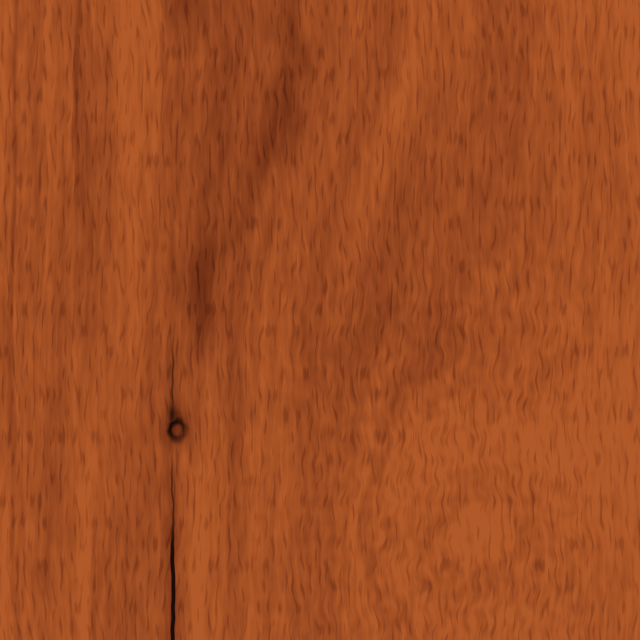
Write a Shadertoy shader that draws this texture.

```glsl
// Reddish-brown wood plank with flowing grain, a small knot and a dark crack.

const vec3 DEEP_BROWN = vec3(0.43, 0.18, 0.08);
const vec3 LIGHT_BROWN = vec3(0.70, 0.35, 0.16);
const vec3 CHAR = vec3(0.09, 0.035, 0.02);

const float BASE_TONE = 0.81;
const vec3 BAND_FREQ = vec3(7.0, 19.0, 46.0);     // wide, medium, narrow bands
const vec3 BAND_GAIN = vec3(0.24, 0.18, 0.12);
const vec2 FIBRE_FREQ = vec2(115.0, 15.0);
const vec2 PORE_FREQ = vec2(185.0, 30.0);
const float FIBRE_GAIN = 0.20;
const float PORE_GAIN = 0.30;

const vec2 KNOT = vec2(0.277, 0.328);
const float KNOT_RADIUS = 0.011;
const vec2 ARCH = vec2(0.72, 0.17);
const vec2 ARCH_SIZE = vec2(0.15, 0.17);

float hash(vec2 p) {
    vec3 q = fract(p.xyx * vec3(0.1031, 0.1030, 0.0973));
    q += dot(q, q.yzx + 33.33);
    return fract((q.x + q.y) * q.z);
}

float cornerSlope(vec2 cell, vec2 offset) {
    float angle = 6.2832 * hash(cell);
    return dot(vec2(cos(angle), sin(angle)), offset);
}

// Gradient noise, roughly -1 to 1
float noise(vec2 p) {
    vec2 i = floor(p), f = p - i;
    vec2 u = f * f * f * (f * (f * 6.0 - 15.0) + 10.0);
    vec2 e = vec2(1.0, 0.0);
    float low = mix(cornerSlope(i, f), cornerSlope(i + e, f - e), u.x);
    float high = mix(cornerSlope(i + e.yx, f - e.yx), cornerSlope(i + e.xx, f - e.xx), u.x);
    return 1.4 * mix(low, high, u.y);
}

float bell(float x) {
    return exp(-x * x);
}

// Sharp on one side, fading out over the given width on the other
float layerEdge(float d, float width) {
    return smoothstep(-0.003, 0.005, d) * exp(-max(d, 0.0) / width);
}

// Position across the growth rings: leaning in the middle, arched at lower right
float ringPosition(vec2 p, float curl) {
    float middle = smoothstep(0.24, 0.45, p.x) * (1.0 - smoothstep(0.6, 0.95, p.x));
    float lean = 0.14 * smoothstep(0.98, 0.40, p.y) * middle;
    float arch = 0.24 * bell(length((p - ARCH) / ARCH_SIZE));
    float wobble = 0.016 * noise(p * vec2(3.0, 2.5) + 7.0);
    wobble += curl * (0.035 * noise(p * vec2(7.0, 6.0)) + 0.010 * noise(p * vec2(22.0, 20.0)));
    vec2 d = p - KNOT;
    float around = -d.x * 0.0006 / (dot(d, d) + 0.0006);
    return p.x + lean + arch + wobble + around;
}

// Soft colour bands along the rings, with tighter lines in the straight left part
float ringBands(vec2 p, float ring, float straight) {
    float bands = BAND_GAIN.x * noise(vec2(ring * BAND_FREQ.x, p.y * 1.1) + 3.0);
    bands += BAND_GAIN.y * noise(vec2(ring * BAND_FREQ.y, p.y * 1.8) + 19.0);
    bands += BAND_GAIN.z * (1.0 + straight) * noise(vec2(ring * BAND_FREQ.z, p.y * 1.9) + 41.0);
    float line = noise(vec2(ring * 62.0, p.y * 1.3) + 73.0);
    return bands - 0.32 * straight * smoothstep(0.25, 0.75, line);
}

// Large dark zones: heartwood edge, slanting streak, middle band and pale right rim
float darkZones(vec2 p, float ring) {
    float sway = 0.012 * noise(vec2(p.y * 4.0, 5.0));
    float heart = layerEdge(p.x - mix(0.205, 0.255, p.y) - sway, 0.13);
    float zones = 0.22 * heart * smoothstep(0.15, 0.55, p.y);

    float streakX = mix(0.285, 0.455, smoothstep(0.40, 0.90, p.y));
    float ragged = 0.035 * noise(p * vec2(5.0, 9.0) + 31.0);
    float d = p.x - streakX - ragged;
    float streak = bell(d / (d > 0.0 ? 0.018 : 0.045)) * smoothstep(0.36, 0.48, p.y);
    zones += streak * (0.30 + 0.22 * noise(p * vec2(14.0, 8.0)));

    zones += 0.16 * layerEdge(ring - 0.585, 0.16) * smoothstep(0.25, 0.5, p.y);
    zones += 0.16 * bell(length((p - vec2(0.74, 0.45)) / vec2(0.16, 0.07)));
    zones += 0.30 * bell(length((p - vec2(0.29, 1.0)) / vec2(0.04, 0.05)));
    float rim = mix(0.98, 0.90, p.y) + sway;
    return zones - 0.10 * smoothstep(-0.01, 0.015, p.x - rim);
}

// Fine fibres and short dark pores, curlier where the grain is wild
float fineGrain(vec2 p, float curl) {
    float x = p.x + 0.012 * noise(p * vec2(5.0, 4.0) + 11.0);
    x += (0.002 + 0.004 * curl) * noise(p * vec2(24.0, 30.0) + 23.0);
    vec2 q = vec2(x, p.y);
    float fibres = FIBRE_GAIN * noise(q * FIBRE_FREQ);
    fibres += 0.12 * noise(q * vec2(75.0, 48.0) + 57.0) * (0.4 + curl);
    float pores = smoothstep(0.10, 0.65, noise(q * PORE_FREQ + 91.0));
    return fibres + 0.10 * noise(q * vec2(225.0, 26.0)) - PORE_GAIN * pores;
}

// x: soft shadow around the knot and crack, y: charred core
vec2 knotAndCrack(vec2 p, float pixel) {
    vec2 d = p - KNOT;
    float r = length(d * vec2(1.0, 0.8)) + 0.002 * noise(p * 90.0);
    float upperLeft = 0.6 + 0.4 * dot(normalize(d + 1e-5), vec2(-0.8, 0.6));
    float core = bell((r - KNOT_RADIUS) / (0.0035 + pixel)) * (0.3 + 0.7 * upperLeft);
    core = max(core, 0.75 * bell(length((d + vec2(0.008, -0.024)) / vec2(0.005, 0.016))));

    float crackX = 0.270 + 0.005 * noise(vec2(p.y * 9.0, 2.0)) + 0.0015 * noise(vec2(p.y * 45.0, 8.0));
    float c = abs(p.x - crackX);
    float below = 1.0 - smoothstep(0.24, 0.31, p.y);
    float above = smoothstep(0.33, 0.37, p.y) * (1.0 - smoothstep(0.42, 0.50, p.y));
    float open = 1.0 - smoothstep(0.13, 0.20, p.y);
    float halfWidth = 0.0009 + 0.0015 * open;
    float split = 1.0 - smoothstep(halfWidth - pixel, halfWidth + pixel + 0.001, c);
    core = max(core, split * (below * (0.5 + 0.45 * open) + 0.45 * above));

    float shade = 0.75 * bell(length(d / vec2(0.026, 0.036)));
    shade += bell(c / 0.017) * (0.38 * below + 0.22 * above);
    return vec2(shade, core);
}

void mainImage(out vec4 fragColor, in vec2 fragCoord) {
    vec2 p = fragCoord / iResolution.xy;
    float curl = smoothstep(0.28, 0.65, p.x) * (1.0 - smoothstep(0.35, 0.75, p.y));
    curl *= 1.0 - smoothstep(0.85, 0.98, p.x);
    float straight = 1.0 - smoothstep(0.12, 0.26, p.x);
    float ring = ringPosition(p, curl);
    vec2 damage = knotAndCrack(p, 0.5 / iResolution.y);

    float tone = BASE_TONE + ringBands(p, ring, straight) + fineGrain(p, curl);
    tone -= darkZones(p, ring) + damage.x;
    vec3 wood = mix(DEEP_BROWN, LIGHT_BROWN, clamp(tone, -0.35, 1.0));
    fragColor = vec4(mix(wood, CHAR, clamp(damage.y, 0.0, 1.0)), 1.0);
}
```
